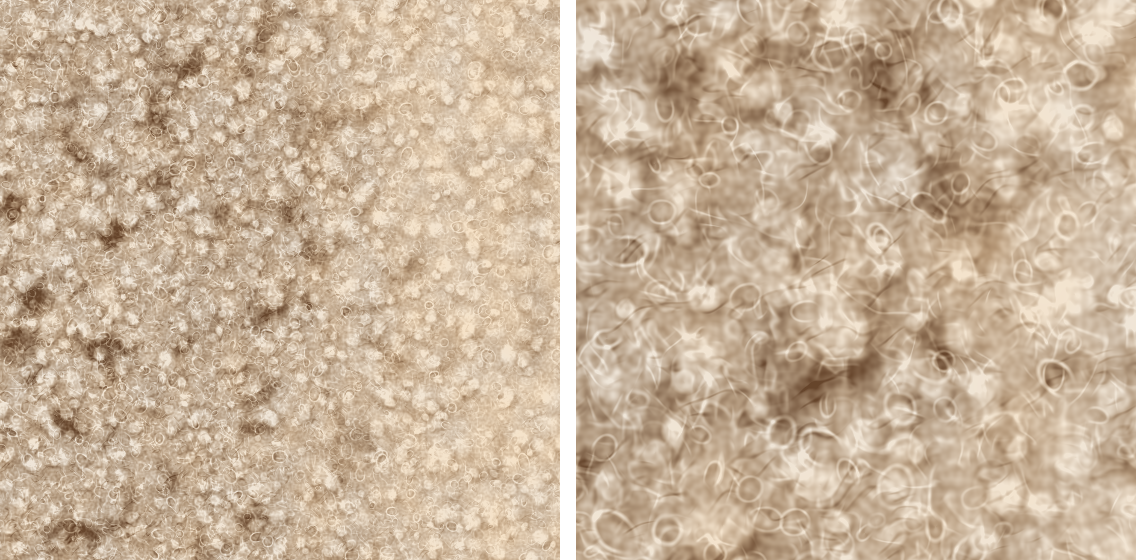
Left, the full canvas; right, a detail of the centre.
Write a three.js fragment shader that draws this texture.

```glsl
varying vec2 vUv;

const vec3 DEEP_BROWN = vec3(0.40, 0.27, 0.17);
const vec3 OAT = vec3(0.70, 0.60, 0.49);
const vec3 CREAM = vec3(0.945, 0.90, 0.835);
const vec3 HONEY_TINT = vec3(1.02, 0.985, 0.935);
const vec3 ASH_TINT = vec3(0.99, 1.0, 1.02);
const vec2 LIGHT_DIR = vec2(-0.45, 0.89);
const float EXPOSURE_GAIN = 1.04;
const float EXPOSURE_LIFT = 0.085;
const float UNDERCOAT_TONE = 0.57;
const float GAP_SCALE = 12.0;
const float GAP_DEPTH = 0.34;
const float FUZZ_SCALE = 85.0;
const float FUZZ_AMOUNT = 0.004;
const float FIBRE_SCALE = 80.0;
const float FIBRE_LIGHT = 0.20;
const float GRAIN_SCALE = 190.0;
const float GRAIN_AMOUNT = 0.22;
const float LOOP_CELLS = 25.0;
const float LOOP_WIDTH = 0.065;
const float PALE_TONE = 0.83;
const float PALE_FLATTEN = 0.32;
const float PALE_LIFT = 0.065;
const float TAU = 6.2831853;

vec3 hash3(vec2 p) {
  vec3 q = vec3(dot(p, vec2(127.1, 311.7)), dot(p, vec2(269.5, 183.3)), dot(p, vec2(419.2, 371.9)));
  return fract(sin(q) * 43758.545);
}

vec2 gradientAt(vec2 cell) {
  float a = TAU * hash3(cell).x;
  return vec2(cos(a), sin(a));
}

float gradientNoise(vec2 p) {
  vec2 i = floor(p), f = fract(p);
  vec2 u = f * f * f * (f * (f * 6.0 - 15.0) + 10.0);
  vec2 e = vec2(1.0, 0.0);
  float a = dot(gradientAt(i), f);
  float b = dot(gradientAt(i + e.xy), f - e.xy);
  float c = dot(gradientAt(i + e.yx), f - e.yx);
  float d = dot(gradientAt(i + e.xx), f - e.xx);
  return mix(mix(a, b, u.x), mix(c, d, u.x), u.y);
}

float fbm(vec2 p) {
  return gradientNoise(p) + 0.5 * gradientNoise(p * 2.1 + 17.3) + 0.25 * gradientNoise(p * 4.3 + 41.7);
}

mat2 rotation(float a) { return mat2(cos(a), sin(a), -sin(a), cos(a)); }

// Scattered domes of wool, each with a cast shadow and a wound strand
float addTufts(float tone, vec2 p, float cells, float size, float softness, float opacity, float density, float seed) {
  vec2 grid = p * cells;
  for (int j = -1; j <= 1; j++) {
    for (int i = -1; i <= 1; i++) {
      vec2 id = floor(grid) + vec2(float(i), float(j));
      vec3 place = hash3(id + seed);
      vec3 look = hash3(id + seed + 53.0);
      float present = opacity * step(hash3(id + seed + 29.0).x, density);
      vec2 d = grid - id - place.xy;
      float radius = size * mix(0.55, 1.0, look.x);
      vec2 q = rotation(place.z * TAU) * d / radius;
      q.y *= 1.0 + 0.45 * look.y;
      float r = length(q) + 0.0001;
      float winding = sin(r * 9.0 + atan(q.y, q.x + 0.0001) + look.z * TAU);
      float shade = 0.94 + 0.16 * (look.z - 0.5) + 0.10 * dot(d, LIGHT_DIR) / radius;
      shade += 0.05 * winding - 0.16 * r * r;
      float shadow = smoothstep(1.3, 0.6, length(d / radius + 0.35 * LIGHT_DIR));
      tone -= 0.20 * present * shadow;
      tone = mix(tone, shade, present * smoothstep(1.0, 1.0 - softness, r));
    }
  }
  return tone;
}

// Thin open rings of curled yarn
float addLoops(float tone, vec2 p, float cells, float strength, float seed) {
  vec2 grid = p * cells;
  for (int j = -1; j <= 1; j++) {
    for (int i = -1; i <= 1; i++) {
      vec2 id = floor(grid) + vec2(float(i), float(j));
      vec3 place = hash3(id + seed);
      vec3 look = hash3(id + seed + 91.0);
      vec2 d = rotation(place.z * TAU) * (grid - id - place.xy);
      d.y *= 1.0 + 0.35 * look.y;
      float angle = atan(d.y, d.x + 0.0001);
      float edge = length(d) - mix(0.15, 0.36, look.x) - 0.03 * sin(angle * 2.0 + look.z * TAU);
      float arc = smoothstep(-1.0, 0.1, cos(angle) + look.z * 0.6);
      float visible = strength * arc * smoothstep(0.25, 0.9, look.y);
      tone -= 0.20 * visible * smoothstep(0.13, 0.0, abs(edge + 0.08));
      tone = mix(tone, 0.98, visible * smoothstep(LOOP_WIDTH, 0.0, abs(edge)));
    }
  }
  return tone;
}

// Short broken hairs, light and dark, in several directions
float fibres(vec2 p) {
  float sum = 0.0;
  for (int k = 0; k < 4; k++) {
    float n = float(k);
    vec2 q = rotation(n * 0.8 + 0.3) * p * FIBRE_SCALE + n * 23.7;
    q += 0.9 * gradientNoise(q * 0.45 + 9.0);
    float broken = smoothstep(-0.05, 0.25, gradientNoise(q * 0.6 + 51.0));
    float hair = smoothstep(0.17, 0.0, abs(gradientNoise(q * vec2(0.55, 1.2)) - 0.08));
    sum += broken * hair * (k == 3 ? -1.0 : 1.0);
  }
  return sum;
}

void main() {
  vec2 p = vUv;
  float pale = smoothstep(0.36, 0.90, p.x + 0.06 * (p.y - 0.5) + 0.14 * fbm(p * 3.0));
  vec2 fuzz = vec2(gradientNoise(p * FUZZ_SCALE), gradientNoise(p * FUZZ_SCALE + 37.0));
  vec2 w = p + FUZZ_AMOUNT * fuzz;
  float gap = smoothstep(0.05, 0.60, fbm(w * GAP_SCALE + 5.0)) * mix(1.0, 0.5, pale);
  // Undercoat, then tufts from large to small
  float tone = UNDERCOAT_TONE - GAP_DEPTH * gap + 0.12 * fbm(p * 26.0);
  float cover = 1.0 - 0.45 * gap;
  tone = addTufts(tone, w, 15.0, 0.56, 0.75, 0.62 * cover, 0.75, 3.0);
  tone = addTufts(tone, mix(p, w, 0.7), 23.0, 0.50, 0.50, 0.75 * cover, 0.62, 71.0);
  tone = addTufts(tone, mix(p, w, 0.4), 34.0, 0.44, 0.40, 0.65 * cover, 0.35, 23.0);
  tone -= 0.12 * gap;
  // Loops, hairs and fine grain
  vec2 curl = mix(p, w, 0.25);
  tone = addLoops(tone, curl, LOOP_CELLS, 0.65 * cover, 131.0);
  tone = addLoops(tone, curl, LOOP_CELLS * 1.5, 0.50 * cover, 197.0);
  tone += FIBRE_LIGHT * (fibres(p) - 0.25) * mix(1.0, 0.75, pale);
  tone += GRAIN_AMOUNT * gradientNoise(p * GRAIN_SCALE) + 0.06 * fbm(p * 6.0 + 60.0);
  // Exposure, then tone ramp and warm patches
  tone = mix(tone, mix(tone, PALE_TONE, PALE_FLATTEN) + PALE_LIFT, pale);
  tone = clamp(tone * EXPOSURE_GAIN + EXPOSURE_LIFT, 0.0, 1.0);
  vec3 color = mix(DEEP_BROWN, OAT, min(tone * 2.0, 1.0));
  color = mix(color, CREAM, max(tone * 2.0 - 1.0, 0.0));
  float warmth = clamp(0.25 + 0.50 * pale + 0.6 * fbm(p * 13.0 + 80.0), 0.0, 1.0);
  gl_FragColor = vec4(color * mix(ASH_TINT, HONEY_TINT, warmth), 1.0);
}
```
